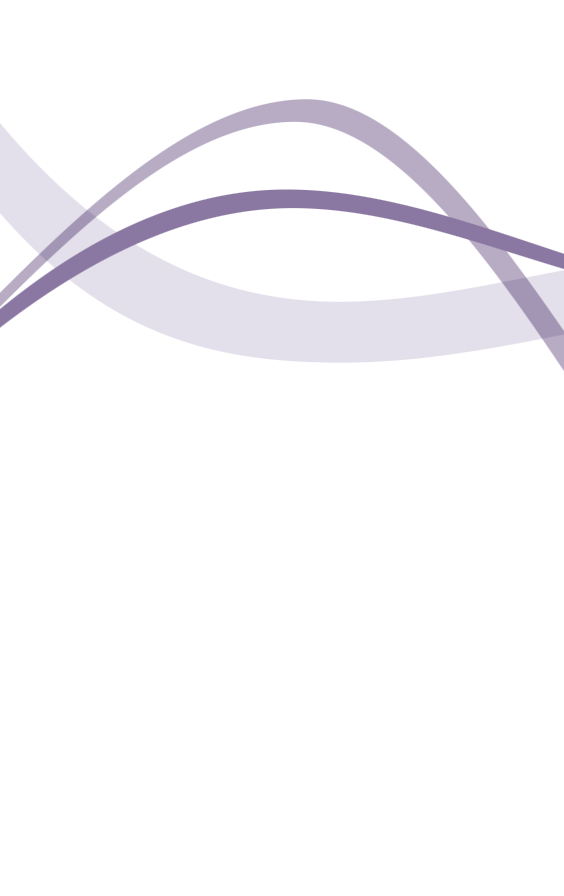
Reproduce this background procedurally as a Shadertoy shader.

```glsl
// Three translucent violet ribbons sweeping across the top of a white page.

const vec3 PAPER  = vec3(1.0);
const vec3 MIST   = vec3(0.89, 0.88, 0.92);
const vec3 LILAC  = vec3(0.72, 0.67, 0.77);
const vec3 VIOLET = vec3(0.545, 0.47, 0.635);

// Cubic Hermite blend from height a (slope ma) to height b (slope mb).
float hermite(float t, float a, float ma, float b, float mb) {
    float s = 1.0 - t;
    return s * s * ((1.0 + 2.0 * t) * a + t * ma)
         + t * t * ((1.0 + 2.0 * s) * b - s * mb);
}

// Depth of a curve that is level at its turning point.
// start and end hold (depth, slope) at x = 0 and x = 1.
float curveDepth(float x, vec2 start, vec2 turn, vec2 end) {
    float span = 1.0 - turn.x;
    return x < turn.x
        ? hermite(x / turn.x, start.x, start.y * turn.x, turn.y, 0.0)
        : hermite((x - turn.x) / span, turn.y, 0.0, end.x, end.y * span);
}

// Smooth coverage of the half plane where d is positive.
float coverage(float d) {
    return clamp(0.5 + d / max(fwidth(d), 1e-5), 0.0, 1.0);
}

// Area between an upper and a lower edge.
float ribbon(float depth, float upper, float lower) {
    return coverage(depth - upper) * coverage(lower - depth);
}

void mainImage(out vec4 fragColor, in vec2 fragCoord) {
    // Canvas widths: x from the left, depth from the top
    float x = fragCoord.x / iResolution.x;
    float depth = (iResolution.y - fragCoord.y) / iResolution.x;

    // Wide pale trough
    float mist = ribbon(depth,
        curveDepth(x, vec2(0.218, 1.20), vec2(0.602, 0.535), vec2(0.479, -0.19)),
        curveDepth(x, vec2(0.378, 1.15), vec2(0.608, 0.643), vec2(0.593, -0.20)));

    // Tall arch that widens to the right
    float lilac = ribbon(depth,
        curveDepth(x, vec2(0.519, -1.00), vec2(0.544, 0.176), vec2(0.587, 1.45)),
        curveDepth(x, vec2(0.544, -1.00), vec2(0.523, 0.216), vec2(0.658, 1.50)));

    // Low dark arch
    float violet = ribbon(depth,
        curveDepth(x, vec2(0.548, -0.82), vec2(0.508, 0.336), vec2(0.450, 0.33)),
        curveDepth(x, vec2(0.581, -0.77), vec2(0.519, 0.369), vec2(0.477, 0.30)));

    // Pale layers tint each other; the dark ribbon covers them
    vec3 color = PAPER;
    color *= mix(vec3(1.0), MIST, mist);
    color *= mix(vec3(1.0), LILAC, lilac);
    color = mix(color, VIOLET, violet);
    fragColor = vec4(color, 1.0);
}
```
